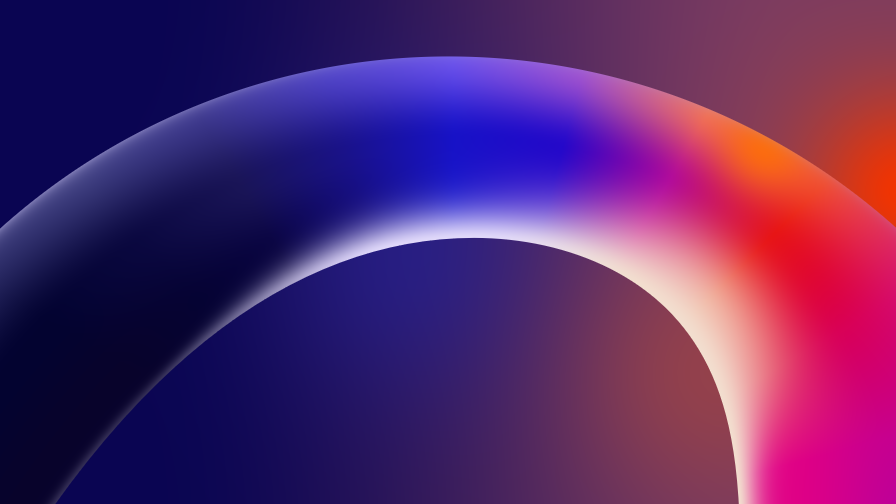
This background is drawn by a WebGL 2 fragment shader. Its source:

```glsl
#version 300 es
precision highp float;
// A glossy arched tube, dark blue turning to red and magenta, over a navy to plum backdrop.

uniform vec2 u_resolution;
out vec4 outColor;

// Shape of the arch, in canvas heights
const vec2 OUTER_CENTER = vec2(0.89, -0.442);
const float OUTER_RADIUS = 1.33;
const vec2 INNER_TOP = vec2(0.94, 0.528);
const float INNER_HALF_WIDTH = 0.53;
const float INNER_DROP = 0.78;
const int SEGMENTS = 80;

// Colour stops run along the arch by angle, in degrees from vertical
const vec2 SWEEP_CENTER = vec2(0.9, -0.1);
const float FIRST_ANGLE = -60.0;
const float STOP_ANGLE = 15.0;
const int STOPS = 11;

const vec3 CREST[STOPS] = vec3[STOPS](
  vec3(0.20, 0.20, 0.44), vec3(0.25, 0.25, 0.51), vec3(0.24, 0.22, 0.56),
  vec3(0.31, 0.26, 0.78), vec3(0.41, 0.31, 0.92), vec3(0.62, 0.31, 0.81),
  vec3(0.95, 0.44, 0.34), vec3(0.94, 0.30, 0.20), vec3(0.83, 0.08, 0.48),
  vec3(0.70, 0.00, 0.60), vec3(0.60, 0.00, 0.68));
const vec3 BODY[STOPS] = vec3[STOPS](
  vec3(0.01, 0.01, 0.19), vec3(0.04, 0.03, 0.25), vec3(0.10, 0.08, 0.34),
  vec3(0.10, 0.07, 0.54), vec3(0.09, 0.07, 0.78), vec3(0.14, 0.03, 0.79),
  vec3(0.68, 0.00, 0.60), vec3(0.90, 0.00, 0.02), vec3(0.85, 0.00, 0.34),
  vec3(0.78, 0.00, 0.56), vec3(0.70, 0.00, 0.63));
const vec3 BELLY[STOPS] = vec3[STOPS](
  vec3(0.03, 0.01, 0.17), vec3(0.02, 0.01, 0.20), vec3(0.03, 0.01, 0.25),
  vec3(0.06, 0.03, 0.48), vec3(0.07, 0.06, 0.78), vec3(0.28, 0.13, 0.80),
  vec3(0.80, 0.12, 0.58), vec3(0.93, 0.38, 0.29), vec3(0.90, 0.30, 0.40),
  vec3(0.88, 0.00, 0.52), vec3(0.87, 0.00, 0.53));

const vec3 ORANGE = vec3(1.0, 0.43, 0.0);
const vec3 COOL_LIGHT = vec3(0.88, 0.85, 0.98);
const vec3 WARM_LIGHT = vec3(0.95, 0.87, 0.81);
const vec3 RIM = vec3(0.68, 0.66, 0.86);
const vec3 NAVY = vec3(0.04, 0.02, 0.32);
const vec3 PLUM = vec3(0.47, 0.23, 0.39);
const vec3 INDIGO = vec3(0.14, 0.13, 0.60);
const vec3 EMBER = vec3(0.60, 0.26, 0.28);
const vec3 FLAME = vec3(0.95, 0.20, 0.0);

float bump(float x, float width) {
  return exp(-x * x / (width * width));
}

vec3 ramp(vec3 stops[STOPS], float angle) {
  float u = clamp((angle - FIRST_ANGLE) / STOP_ANGLE, 0.0, float(STOPS) - 1.001);
  int i = int(u);
  return mix(stops[i], stops[i + 1], fract(u));
}

// Height of the inner edge: a soft slope on the left, a steep shoulder on the right
float innerHeight(float x) {
  float x2 = x * x;
  float t = x2 / (INNER_HALF_WIDTH * INNER_HALF_WIDTH);
  float drop = x < 0.0 ? 0.69 * x2 + 0.11 * x2 * x2
                       : INNER_DROP * (1.0 - pow(max(1.0 - t, 0.0), 0.27));
  return INNER_TOP.y - drop;
}

vec2 innerPoint(float s) {
  float x = s < 0.0 ? s : INNER_HALF_WIDTH * sin(s);
  return vec2(INNER_TOP.x + x, innerHeight(x));
}

float segmentDistance(vec2 p, vec2 a, vec2 b) {
  vec2 ab = b - a;
  return length(p - a - ab * clamp(dot(p - a, ab) / dot(ab, ab), 0.0, 1.0));
}

// Signed distance to the inner edge, positive on the tube side
float innerDistance(vec2 p) {
  float nearest = 10.0;
  vec2 a = innerPoint(-1.1);
  for (int i = 1; i <= SEGMENTS; i++) {
    vec2 b = innerPoint(mix(-1.1, 1.57, float(i) / float(SEGMENTS)));
    nearest = min(nearest, segmentDistance(p, a, b));
    a = b;
  }
  return p.y > innerHeight(p.x - INNER_TOP.x) ? nearest : -nearest;
}

vec3 backdrop(vec2 p) {
  vec3 color = mix(NAVY, PLUM, smoothstep(0.3, 1.6, p.x));
  color = mix(color, INDIGO, 0.65 * bump(length(p - vec2(0.82, 0.50)), 0.30));
  color = mix(color, EMBER, 0.85 * bump(length(p - vec2(1.42, 0.26)), 0.27));
  color = mix(color, EMBER, 0.7 * bump(length(p - vec2(1.75, 0.68)), 0.32));
  return mix(color, FLAME, bump(length(p - vec2(1.80, 0.62)), 0.18));
}

vec3 tube(vec2 p, float dIn, float dOut) {
  vec2 q = p - SWEEP_CENTER;
  float angle = degrees(atan(q.x, q.y));
  float v = dIn / max(dIn + dOut, 0.001);

  // Body shading from the inner to the outer edge
  vec3 color = mix(ramp(BELLY, angle), ramp(BODY, angle), smoothstep(0.15, 0.55, v));
  color = mix(color, ramp(CREST, angle), smoothstep(0.55, 1.0, v));
  color = mix(color, ORANGE, 0.85 * bump(length(p - vec2(1.52, 0.71)), 0.085));

  // Light along the inner edge, widest at the right shoulder
  float rise = smoothstep(-60.0, 0.0, angle);
  float width = 0.012 + 0.048 * rise + 0.08 * bump(angle - 43.0, 18.0)
              - 0.02 * smoothstep(55.0, 80.0, angle);
  float strength = mix(0.2, 1.0, smoothstep(-65.0, -10.0, angle));
  vec3 light = mix(COOL_LIGHT, WARM_LIGHT, smoothstep(5.0, 35.0, angle));
  color = mix(color, light, strength * exp(-pow(max(dIn, 0.0) / width, 1.6)));

  // Thin outer rim, brightest on the left
  float rim = mix(0.6, 0.2, smoothstep(-50.0, 0.0, angle));
  return mix(color, RIM, rim * exp(-max(dOut, 0.0) / 0.012));
}

void main() {
  vec2 p = gl_FragCoord.xy / u_resolution.y;
  float dIn = innerDistance(p);
  float dOut = OUTER_RADIUS - length(p - OUTER_CENTER);
  float cover = clamp(0.5 + min(dIn, dOut) * u_resolution.y, 0.0, 1.0);
  outColor = vec4(mix(backdrop(p), tube(p, max(dIn, 0.0), max(dOut, 0.0)), cover), 1.0);
}
```
